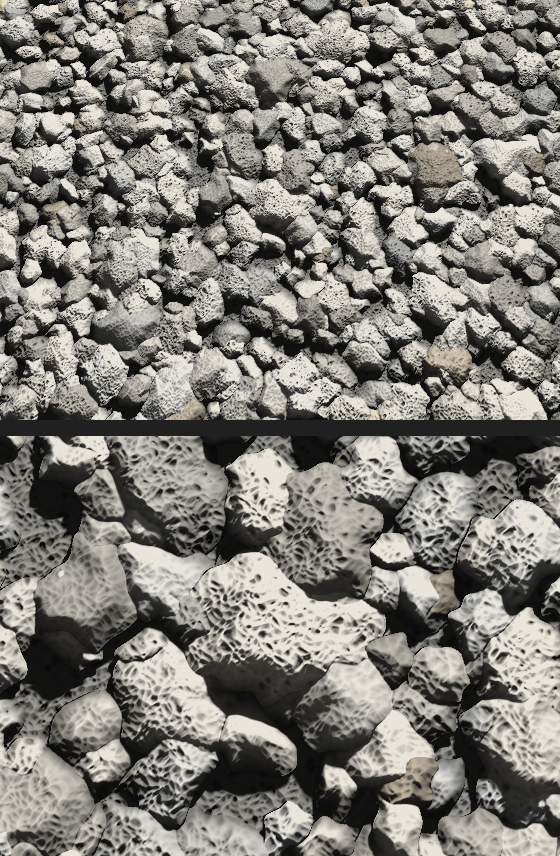
Top: the whole. Bottom: its middle third, enlarged.
Give the GLSL for this texture, as a WebGL 2 fragment shader.

```glsl
#version 300 es
precision highp float;
// Sunlit bed of crushed, pitted grey gravel with hard shadows.
uniform vec2 u_resolution;
out vec4 fragColor;

// Lengths are fractions of the canvas height.
const vec3 SUN_DIR = vec3(0.28, 0.68, 0.66);
const float SUN = 1.3;
const float AMBIENT = 0.06;
const float BIG = 0.115, MEDIUM = 0.076, SMALL = 0.046;   // cell sizes of the stone layers
const float PIT_CELL = 0.0115, GRAIN_CELL = 0.0058;
const float PERSPECTIVE = 0.3;
const float SLOPE_STEP = 0.0016;
const int FACETS = 6, SHADOW_STEPS = 9, SAMPLES = 2;
const vec3 WARM_GREY = vec3(1.0, 0.95, 0.84);
const vec3 COOL_GREY = vec3(0.96, 0.95, 0.9);
const vec3 BROWN = vec3(0.8, 0.69, 0.54);
const vec3 TAN = vec3(1.0, 0.85, 0.62);

vec4 hash4(vec2 p) {
    vec4 q = fract(p.xyxy * vec4(0.1031, 0.1030, 0.0973, 0.1099));
    q += dot(q, q.wzxy + 33.33);
    return fract((q.xxyz + q.yzzw) * q.zywx);
}

float smoothMin(float a, float b, float k) {
    float h = max(k - abs(a - b), 0.0) / k;
    return min(a, b) - h * h * k * 0.25;
}

// Height of one stone: a tilted cap cut by sloping side facets.
float stoneHeight(vec2 d, vec4 h) {
    float a = 6.2832 * h.x;
    vec2 q = mat2(cos(a), sin(a), -sin(a), cos(a)) * d;
    q.y *= 1.0 + 0.4 * h.y;
    float z = 0.48 + dot(q, h.zy - 0.5) * 0.8;
    float radius = mix(0.46, 0.7, h.z);
    vec2 dir = vec2(1.0, 0.0);
    for (int i = 0; i < FACETS; i++) {
        float r = fract(h.z * 17.3 + h.x * 5.1 + float(i) * 0.618);
        float slope = mix(0.8, 2.6, fract(r * 7.3 + h.y));
        z = smoothMin(z, slope * (radius * mix(0.8, 1.15, r) - dot(q, dir)), 0.12);
        dir = mat2(0.5, 0.866, -0.866, 0.5) * dir;
    }
    return z;
}

// Keeps the highest stone in top = (height, stone id).
void addStones(vec2 p, float cell, float share, float lift, float seed, inout vec2 top) {
    vec2 base = floor(p / cell);
    for (int j = -1; j <= 1; j++)
    for (int i = -1; i <= 1; i++) {
        vec2 c = base + vec2(i, j);
        vec4 h = hash4(c + seed);
        vec2 d = p / cell - c - 0.5 - 0.7 * (h.xy - 0.5);
        if (h.w > share || dot(d, d) > 1.1) continue;
        float z = stoneHeight(d, h) * cell;
        if (z < 0.0) continue;
        z += lift + 0.024 * fract(h.w * 37.0);
        if (z > top.x) top = vec2(z, fract(h.x * 7.0 + h.y * 13.0 + h.w * 5.0));
    }
}

vec2 pile(vec2 p) {
    p += 0.0035 * sin(p.yx * vec2(67.0, 59.0) + 2.0 * sin(p * 31.0));
    p += 0.0016 * sin(p.yx * vec2(171.0, 193.0) + 2.0 * sin(p * 83.0));
    vec2 top = vec2(0.0, 0.5);
    addStones(p, BIG, 0.2, 0.004, 17.0, top);
    addStones(p, MEDIUM, 0.95, 0.004, 71.0, top);
    addStones(p, SMALL, 0.75, 0.004, 139.0, top);
    return top;
}

// Distance to the nearest scattered point, in cells.
float cellular(vec2 p) {
    vec2 base = floor(p);
    float d = 2.0;
    for (int j = -1; j <= 1; j++)
    for (int i = -1; i <= 1; i++) {
        vec2 c = base + vec2(i, j);
        vec4 h = hash4(c + 311.0);
        d = min(d, length(c + h.xy - p) + 0.4 * h.z);
    }
    return d;
}

// Pit depth (x) and fine grain (y), both 0 to 1.
vec2 surface(vec2 p) {
    vec2 bent = p + 0.0016 * sin(p.yx * 230.0 + 2.0 * sin(p * 97.0));
    return vec2(1.0 - smoothstep(0.14, 0.46, cellular(bent / PIT_CELL)), cellular(bent.yx / GRAIN_CELL));
}

float relief(float z, vec2 s, float porosity) {
    return z - s.x * porosity * PIT_CELL * 0.36 + s.y * GRAIN_CELL * mix(0.3, 0.62, porosity);
}

vec3 stoneColor(float id) {
    float tone = mix(0.36, 0.94, fract(id * 23.7));
    vec3 tint = mix(WARM_GREY, COOL_GREY, smoothstep(0.4, 0.9, fract(id * 51.3)));
    tint = mix(tint, BROWN, step(0.975, id));
    return tone * mix(tint, TAN, step(0.995, id));
}

vec3 shade(vec2 p) {
    vec3 sun = normalize(SUN_DIR);
    vec2 ex = vec2(SLOPE_STEP, 0.0), ey = ex.yx;
    vec2 here = pile(p), s = surface(p);
    float porosity = smoothstep(0.1, 0.9, fract(here.y * 91.7));
    float z = relief(here.x, s, porosity);
    vec2 rise = vec2(relief(pile(p + ex).x, surface(p + ex), porosity),
                     relief(pile(p + ey).x, surface(p + ey), porosity)) - z;
    vec3 normal = normalize(vec3(-clamp(rise / SLOPE_STEP, -2.6, 2.6), 1.0));

    // Shadow: walk towards the sun over the pile.
    float lit = 1.0;
    vec2 heading = normalize(sun.xy);
    for (int i = 0; i < SHADOW_STEPS; i++) {
        float t = 0.004 + 0.0085 * float(i);
        float ray = here.x + t * sun.z / length(sun.xy);
        lit = min(lit, 1.0 - smoothstep(0.0, 0.0035, pile(p + heading * t).x - ray));
    }
    // Deep gaps between stones lose nearly all light.
    float openSky = smoothstep(0.012, 0.06, here.x);
    float direct = SUN * lit * max(dot(normal, sun), 0.0) * mix(0.3, 1.0, smoothstep(0.006, 0.032, here.x));
    float light = direct + AMBIENT * mix(0.06, 1.0, openSky) * (0.4 + 0.6 * normal.z);
    float mottling = mix(0.74, 1.16, s.y) * (1.0 - 0.75 * s.x * porosity);
    return stoneColor(here.y) * light * mottling;
}

void main() {
    vec3 sum = vec3(0.0);
    for (int i = 0; i < SAMPLES; i++) {
        vec2 p = (gl_FragCoord.xy + 0.5 * (float(i) - 0.5) - 0.5 * u_resolution) / u_resolution.y;
        p *= 1.0 + PERSPECTIVE * p.y;
        sum += min(shade(p + 5.0), vec3(0.83, 0.79, 0.71));
    }
    fragColor = vec4(pow(sum / float(SAMPLES), vec3(1.0 / 2.2)), 1.0);
}
```
